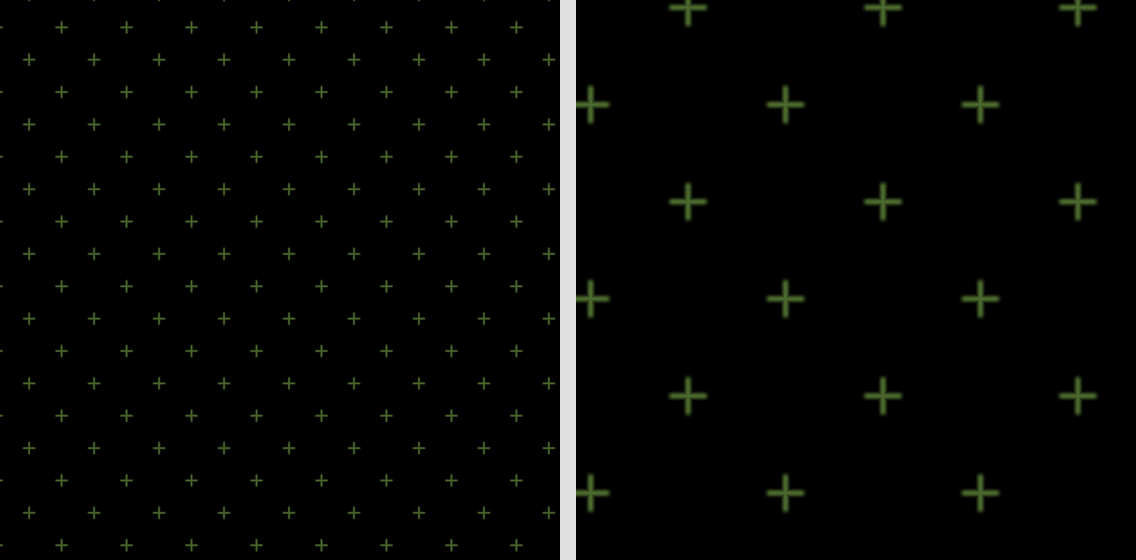
Left, the full canvas; right, a detail of the centre.
A WebGL 1 fragment shader for this pattern:

```glsl
precision highp float;
// Small soft green plus signs on black, set in a staggered grid.
// Two copies of one rectangular lattice, the second offset by half a cell,
// each draw a plus from two soft-edged bars.

uniform vec2 u_resolution;

const vec3 BACKGROUND = vec3(0.0);
const vec3 INK = vec3(0.30, 0.42, 0.18);
const vec2 PITCH = vec2(0.11602, 0.1156);   // spacing within one lattice
const vec2 ORIGIN = vec2(0.0520, 0.0842);   // centre of the lower left plus
const float LINE_REACH = 0.0034;            // where a stroke fades out sideways
const float ARM_SOLID = 0.0088;             // full-strength arm length
const float ARM_REACH = 0.0133;             // where an arm fades out

// Offset from the nearest point of a lattice through the given centre
vec2 latticeOffset(vec2 p, vec2 centre) {
  return (fract((p - centre) / PITCH + 0.5) - 0.5) * PITCH;
}

// Soft bar: x runs along the stroke, y across it
float bar(vec2 p, float pixel) {
  vec2 d = abs(p);
  float across = 1.0 - smoothstep(0.0, max(LINE_REACH, pixel), d.y);
  float along = 1.0 - smoothstep(ARM_SOLID, max(ARM_REACH, ARM_SOLID + pixel), d.x);
  return across * along;
}

float plusSign(vec2 p, float pixel) {
  return max(bar(p, pixel), bar(p.yx, pixel));
}

void main() {
  float pixel = 1.0 / min(u_resolution.x, u_resolution.y);
  vec2 uv = gl_FragCoord.xy * pixel;

  // Main lattice and its half-cell stagger
  float mainPlus = plusSign(latticeOffset(uv, ORIGIN), pixel);
  float staggeredPlus = plusSign(latticeOffset(uv, ORIGIN + 0.5 * PITCH), pixel);

  gl_FragColor = vec4(mix(BACKGROUND, INK, max(mainPlus, staggeredPlus)), 1.0);
}
```
